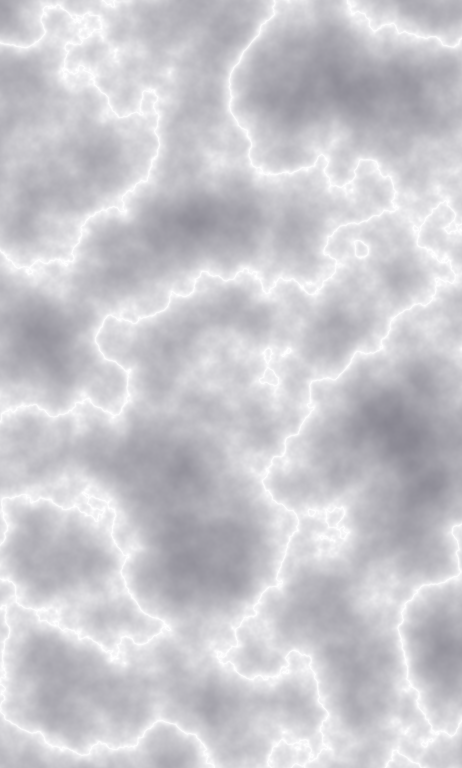
Reproduce this texture procedurally as a Shadertoy shader.

```glsl
const float CELLS = 2.5;                      // coarsest noise cells across the width
const int OCTAVES = 7;
const float GAIN = 0.5;
const float SPREAD = 0.25;                    // standard deviation of the summed noise
const float FALLOFF = 0.53;                   // below 1 gives a sharp cusp on each vein
const vec3 VEIN = vec3(1.01, 1.01, 1.012);
const vec3 CLOUD = vec3(0.752, 0.748, 0.772); // colour one deviation away from a vein
const mat2 TURN = mat2(0.8, 0.6, -0.6, 0.8);  // rotates the grid between octaves
const vec2 SHIFT = vec2(17.3, 9.7);
const vec2 ORIGIN = vec2(3.4, 7.8);

// Integer hash to a unit gradient
vec2 gradientAt(vec2 cell) {
    uvec2 h = uvec2(ivec2(cell)) * 1664525u + 1013904223u;
    h.x += h.y * 1664525u;
    h.y += h.x * 1664525u;
    h ^= h >> 16u;
    h.x += h.y * 1664525u;
    h.y += h.x * 1664525u;
    h ^= h >> 16u;
    return normalize(vec2(h & 65535u) / 32767.5 - 1.0 + 1e-4);
}

float gradientNoise(vec2 p) {
    vec2 cell = floor(p);
    vec2 f = p - cell;
    vec2 blend = f * f * f * (f * (f * 6.0 - 15.0) + 10.0);
    vec2 right = vec2(1.0, 0.0);
    vec2 up = vec2(0.0, 1.0);
    float a = dot(gradientAt(cell), f);
    float b = dot(gradientAt(cell + right), f - right);
    float c = dot(gradientAt(cell + up), f - up);
    float d = dot(gradientAt(cell + 1.0), f - 1.0);
    return mix(mix(a, b, blend.x), mix(c, d, blend.x), blend.y);
}

float fractalNoise(vec2 p) {
    float sum = 0.0;
    float amplitude = 1.0;
    for (int i = 0; i < OCTAVES; i++) {
        sum += amplitude * gradientNoise(p);
        p = TURN * p * 2.0 + SHIFT;
        amplitude *= GAIN;
    }
    return sum;
}

// Bright veins run along the zero crossings of the noise
vec3 veinedCloud(vec2 p) {
    float distanceToVein = abs(fractalNoise(p * CELLS + ORIGIN)) / SPREAD;
    return VEIN + (CLOUD - VEIN) * pow(distanceToVein, FALLOFF);
}

void mainImage(out vec4 fragColor, in vec2 fragCoord) {
    // Average 2 x 2 samples per pixel to smooth the veins
    vec3 color = vec3(0.0);
    for (int i = 0; i < 4; i++) {
        vec2 offset = vec2(i & 1, i >> 1) * 0.5 - 0.25;
        color += veinedCloud((fragCoord + offset) / iResolution.x);
    }
    fragColor = vec4(clamp(color * 0.25, 0.0, 1.0), 1.0);
}
```
